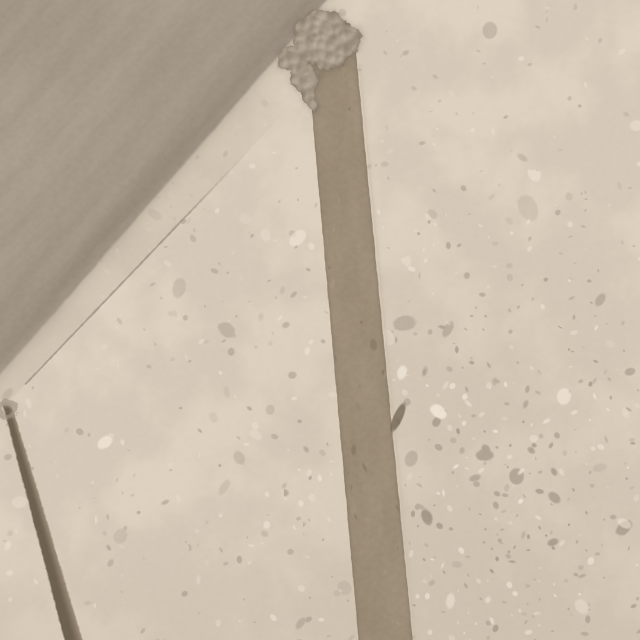
Give the GLSL for this texture, as a WebGL 2 fragment shader.

```glsl
#version 300 es
precision highp float;
uniform vec2 u_resolution;
out vec4 fragColor;

const vec3 FLOOR_BASE = vec3(0.84, 0.785, 0.72);
const vec3 FLOOR_LIGHT = vec3(0.87, 0.82, 0.75);
const vec3 FLOOR_SHADE = vec3(0.78, 0.73, 0.66);
const vec3 WALL = vec3(0.645, 0.60, 0.54);
const vec3 STRIP = vec3(0.61, 0.55, 0.47);
const vec3 MORTAR = vec3(0.65, 0.60, 0.535);
const vec3 DARK = vec3(0.43, 0.38, 0.31);
const vec3 CHIP_GREY = vec3(0.63, 0.58, 0.52);
const vec3 CHIP_WHITE = vec3(0.94, 0.90, 0.84);
const vec2 WALL_FOOT = vec2(0.0, 0.414);
const vec2 WALL_DIR = vec2(0.657, 0.754);
const vec2 STRIP_FOOT = vec2(0.560, 0.6445);   // left and right edge at the bottom
const vec2 STRIP_LEAN = vec2(0.088, 0.0965);

// Landmark chips: centre, radius, tone (negative is grey, positive is white)
const vec4 CHIPS[11] = vec4[11](
  vec4(0.164, 0.309, 0.013, 0.8), vec4(0.685, 0.357, 0.014, 0.9),
  vec4(0.628, 0.418, 0.011, 0.8), vec4(0.757, 0.289, 0.014, -0.7),
  vec4(0.667, 0.192, 0.012, -0.9), vec4(0.975, 0.175, 0.014, -0.7),
  vec4(0.355, 0.484, 0.016, -0.4), vec4(0.280, 0.550, 0.016, -0.3),
  vec4(0.632, 0.495, 0.018, -0.45), vec4(0.825, 0.675, 0.022, -0.22),
  vec4(0.465, 0.628, 0.015, 0.6));

vec2 hash2(vec2 p) {
  vec3 q = fract(p.xyx * vec3(0.1031, 0.1030, 0.0973));
  q += dot(q, q.yzx + 33.33);
  return fract((q.xx + q.yz) * q.zy);
}

float waves(vec2 p) {
  float sum = 0.0, amp = 0.5;
  for (int i = 0; i < 5; i++) {
    sum += amp * sin(p.x + 1.7 * sin(p.y * 0.8)) * sin(p.y + 1.3 * sin(p.x * 0.7));
    p = mat2(1.4, 1.1, -1.1, 1.4) * p + 2.3;
    amp *= 0.6;
  }
  return sum;
}

float cellular(vec2 p) {
  vec2 cell = floor(p);
  float nearest = 2.0;
  for (int k = 0; k < 9; k++) {
    vec2 id = cell + vec2(k % 3 - 1, k / 3 - 1);
    nearest = min(nearest, distance(p, id + hash2(id)));
  }
  return nearest;
}

float segment(vec2 p, vec2 a, vec2 b) {
  vec2 d = b - a;
  return length(p - a - d * clamp(dot(p - a, d) / dot(d, d), 0.0, 1.0));
}

float ellipseDist(vec2 d, float angle, float radius, float squash) {
  float c = cos(angle), s = sin(angle);
  d = mat2(c, -s, s, c) * d;
  return (length(d * vec2(1.0, 1.0 / squash)) - radius) * squash;
}

// Scattered stone chips: x is grey coverage, y is white coverage
vec2 scatter(vec2 p, float scale, float density, float soft) {
  vec2 cell = floor(p * scale), cover = vec2(0.0);
  for (int k = 0; k < 9; k++) {
    vec2 id = cell + vec2(k % 3 - 1, k / 3 - 1);
    vec2 place = hash2(id + scale), look = hash2(id + 71.0), kind = hash2(id + 137.0);
    float d = ellipseDist(p - (id + place) / scale, look.x * 6.28, mix(0.1, 0.36, look.y * look.y) / scale, mix(0.4, 0.9, place.x));
    float m = (1.0 - smoothstep(-soft, soft, d)) * step(kind.x, density) * mix(0.25, 0.85, place.y);
    cover = max(cover, kind.y < 0.62 ? vec2(m, 0.0) : vec2(0.0, m));
  }
  return cover;
}

void main() {
  vec2 p = gl_FragCoord.xy / u_resolution;
  float soft = max(0.0012, 0.75 / u_resolution.y);
  float grain = waves(p * 210.0);

  // Polished floor, mottled and denser in chips at the lower right
  vec3 col = mix(FLOOR_BASE, FLOOR_LIGHT, smoothstep(-0.25, 0.55, waves(p * 13.0) + 0.3 * p.y - 0.1));
  float cluster = exp(-dot((p - vec2(0.76, 0.24)) * vec2(3.2, 3.0), (p - vec2(0.76, 0.24)) * vec2(3.2, 3.0)));
  col = mix(col, FLOOR_SHADE, 0.35 * cluster + 0.3 * smoothstep(0.25, 0.0, p.y));
  vec2 chips = max(scatter(p, 26.0, 0.10 + 0.35 * cluster, soft * 1.5) * (0.55 + 0.45 * cluster),
                   scatter(p, 55.0, 0.15 + 0.35 * cluster, soft) * (0.6 + 0.4 * cluster));
  for (int i = 0; i < CHIPS.length(); i++) {
    vec4 c = CHIPS[i];
    float d = ellipseDist(p - c.xy, float(i) * 1.9 + 0.6, c.z, 0.65) + 0.001 * grain;
    float m = (1.0 - smoothstep(-0.002, 0.002, d)) * abs(c.w);
    chips = max(chips, c.w < 0.0 ? vec2(m, 0.0) : vec2(0.0, m));
  }
  col = mix(mix(col, CHIP_GREY, chips.x), CHIP_WHITE, chips.y);

  // Skirting band with its thin joint
  float wall = dot(p - WALL_FOOT, vec2(-WALL_DIR.y, WALL_DIR.x)) + 0.0015 * waves(p * 40.0);
  float above = p.y - 0.40 - (p.x - 0.04) * 1.046;
  col = mix(col, FLOOR_SHADE, 0.45 * smoothstep(-0.002, 0.002, above) * smoothstep(0.48, 0.36, p.x));
  float joint = segment(p, vec2(0.04, 0.40), vec2(0.39, 0.766)) + 0.0006 * grain;
  col = mix(col, CHIP_GREY, 0.8 * (1.0 - smoothstep(0.0006, 0.0025, joint)) * smoothstep(0.41, 0.25, p.x));

  // Wall with brushed streaks and a darker foot
  vec2 along = vec2(dot(p, WALL_DIR), wall);
  float streak = waves(vec2(along.x * 5.0, along.y * 60.0));
  vec3 wallCol = WALL + 0.022 * streak + 0.006 * grain - 0.05 * exp(-abs(wall - 0.02) * 28.0);
  wallCol += 0.025 * smoothstep(0.05, 0.2, wall) * waves(p * 7.0);
  col *= 1.0 - 0.10 * exp(-max(-wall, 0.0) * 90.0);
  col = mix(col, wallCol, smoothstep(-0.003, 0.003, wall));

  // Long recessed strip, pitted and shaded along both edges
  vec2 edge = STRIP_FOOT - STRIP_LEAN * p.y + 0.0008 * waves(p.yy * 70.0);
  float inside = min(p.x - edge.x, edge.y - p.x);
  float body = smoothstep(-soft, soft, inside) * smoothstep(0.93, 0.915, p.y);
  vec3 stripCol = STRIP + 0.018 * waves(p * vec2(50.0, 16.0)) + 0.008 * grain;
  stripCol -= 0.07 * exp(-max(inside, 0.0) * 400.0);
  vec2 pits = scatter(p * vec2(1.0, 0.55), 65.0, 0.25, soft);
  stripCol = mix(mix(stripCol, DARK, 0.55 * pits.x), FLOOR_SHADE, 0.2 * pits.y);
  col = mix(col, FLOOR_SHADE, 0.6 * exp(-abs(p.x - edge.y - 0.004) * 300.0) * step(p.y, 0.9));
  col = mix(col, stripCol, body);
  float sliver = ellipseDist(p - vec2(0.622, 0.348), 1.15, 0.022, 0.3);
  col = mix(col, DARK, 0.75 * (1.0 - smoothstep(-0.001, 0.002, sliver)));

  // Narrow dark gap at the lower left
  float gapX = p.x - mix(0.115, 0.012, p.y / 0.365);
  float gapWidth = mix(0.014, 0.007, p.y / 0.365);
  float gap = (1.0 - smoothstep(-0.002, 0.002, abs(gapX) - gapWidth + 0.001 * grain)) * smoothstep(0.375, 0.36, p.y);
  col = mix(col, mix(DARK, STRIP, smoothstep(-0.2, 1.2, gapX / gapWidth)), gap);
  float plug = abs(distance(p, vec2(0.012, 0.36)) - 0.012 + 0.004 * grain);
  col = mix(col, CHIP_GREY, 0.7 * (1.0 - smoothstep(0.002, 0.006, plug)));

  // Crumbled mortar where the wall meets the strip
  float lump = distance(p, vec2(0.505, 0.938)) - 0.046;
  lump = min(lump, distance(p, vec2(0.455, 0.908)) - 0.020);
  lump = min(lump, distance(p, vec2(0.546, 0.938)) - 0.017);
  lump = min(lump, segment(p, vec2(0.472, 0.890), vec2(0.490, 0.828)) - mix(0.005, 0.020, smoothstep(0.82, 0.89, p.y)));
  lump += 0.007 * waves(p * 75.0);
  float relief = cellular(p * 65.0) - cellular((p + vec2(-0.004, 0.005)) * 65.0);
  vec3 mortarCol = MORTAR + 0.13 * relief + 0.035 * waves(p * 100.0) - 0.10 * exp(-abs(lump) * 350.0);
  col *= 1.0 - 0.12 * exp(-max(lump, 0.0) * 200.0);
  col = mix(col, mortarCol, 1.0 - smoothstep(-0.0015, 0.0015, lump));

  fragColor = vec4(col + 0.006 * grain, 1.0);
}
```
